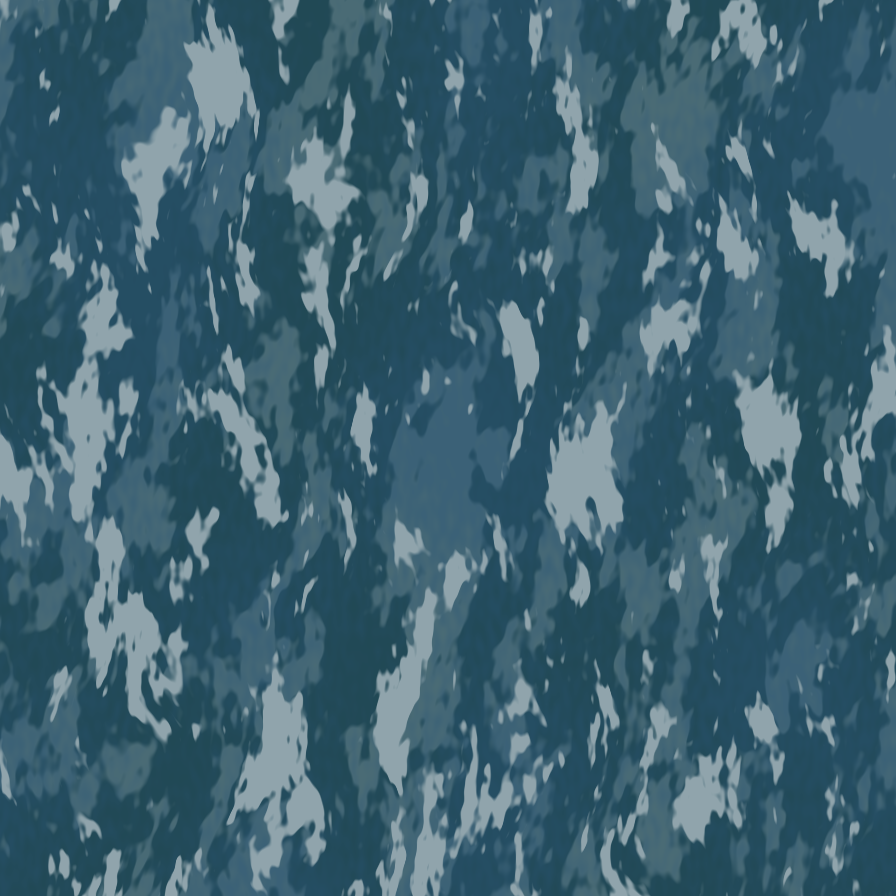
This pattern is drawn by a WebGL 2 fragment shader. Its source:

```glsl
#version 300 es
precision highp float;
// Weathered blue-teal surface with ragged, vertically stretched pale flakes.

uniform vec2 u_resolution;
out vec4 fragColor;

const vec3 DARK_TEAL = vec3(0.130, 0.285, 0.335);
const vec3 DARK_BLUE = vec3(0.145, 0.305, 0.390);
const vec3 MID_GREY = vec3(0.290, 0.420, 0.460);
const vec3 MID_BLUE = vec3(0.230, 0.380, 0.465);
const vec3 PALE = vec3(0.565, 0.645, 0.675);

// Sine-free hash giving a gradient in [-1, 1].
vec2 hashGradient(vec2 cell) {
  vec3 p = fract(cell.xyx * vec3(0.1031, 0.1030, 0.0973));
  p += dot(p, p.yzx + 33.33);
  return fract((p.xx + p.yz) * p.zy) * 2.0 - 1.0;
}

float cornerValue(vec2 cell, vec2 local, vec2 corner) {
  return dot(hashGradient(cell + corner), local - corner);
}

float gradientNoise(vec2 p) {
  vec2 cell = floor(p);
  vec2 f = p - cell;
  vec2 blend = f * f * f * (f * (f * 6.0 - 15.0) + 10.0);
  float low = mix(cornerValue(cell, f, vec2(0, 0)), cornerValue(cell, f, vec2(1, 0)), blend.x);
  float high = mix(cornerValue(cell, f, vec2(0, 1)), cornerValue(cell, f, vec2(1, 1)), blend.x);
  return mix(low, high, blend.y);
}

// Octaves run from whole flakes down to fine upright grain.
float streakNoise(vec2 p, vec2 frequency, float gain, float seed) {
  float sum = 0.0;
  float amplitude = 1.0;
  for (int octave = 0; octave < 4; octave++) {
    sum += amplitude * gradientNoise(p * frequency + seed);
    frequency *= vec2(2.1, 2.2);
    amplitude *= gain;
    seed += 19.37;
  }
  return sum;
}

float softStep(float threshold, float softness, float value) {
  return smoothstep(threshold - softness, threshold + softness, value);
}

// Sideways drift that makes the streaks lean and wander.
vec2 bend(vec2 p, float lean, float amount) {
  return vec2(p.x - lean * p.y + amount * gradientNoise(p * vec2(7.0, 6.0) + 71.3), p.y);
}

void main() {
  vec2 uv = gl_FragCoord.xy / min(u_resolution.x, u_resolution.y);

  // Broad hue drift, broken up by grain.
  float drift = gradientNoise(uv * vec2(5.0, 3.5) + 11.7);
  float grain = gradientNoise(uv * vec2(110.0, 48.0) + 43.1);
  float blueness = softStep(0.0, 0.45, drift + 0.5 * grain);

  // Muted patches over the dark ground.
  float patchField = streakNoise(bend(uv, 0.12, 0.03), vec2(11.0, 4.6), 0.72, 131.6);
  float patchCover = softStep(0.09, 0.09, patchField);

  // Pale flakes on top.
  float flakeField = streakNoise(bend(uv, 0.0, 0.045), vec2(15.0, 5.2), 0.70, 257.9);
  float flakeCover = softStep(0.225, 0.065, flakeField);

  vec3 color = mix(DARK_TEAL, DARK_BLUE, blueness);
  color = mix(color, mix(MID_GREY, MID_BLUE, blueness), patchCover);
  color = mix(color, PALE, flakeCover);
  fragColor = vec4(color, 1.0);
}
```
